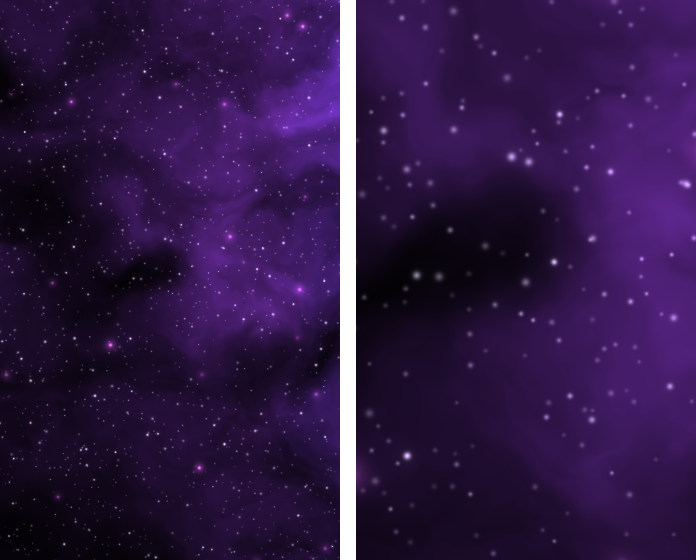
Left, the full canvas; right, a detail of the centre.
Give the GLSL for this texture, as a Shadertoy shader.

```glsl
// Violet nebula with dark dust clouds, scattered white stars and a few pink glowing ones.

const vec3 DUST_BLACK = vec3(0.008, 0.004, 0.014);
const vec3 NEBULA_PURPLE = vec3(0.66, 0.27, 1.0);
const vec3 NEBULA_INDIGO = vec3(0.57, 0.26, 1.0);
const vec3 STAR_WHITE = vec3(0.92, 0.85, 1.0);
const vec3 STAR_PINK = vec3(0.95, 0.42, 1.0);

vec3 hash3(vec2 cell, float seed) {
    vec3 q = fract(vec3(cell.xyx + seed * 7.31) * vec3(0.1031, 0.1030, 0.0973));
    q += dot(q, q.yxz + 33.33);
    return fract((q.xxy + q.yzz) * q.zyx);
}

// Cellular noise: random values blended by the distance to jittered cell points.
float cellNoise(vec2 p, float seed) {
    vec2 cell = floor(p);
    float total = 0.0, weights = 0.0;
    for (int y = -1; y <= 1; y++)
    for (int x = -1; x <= 1; x++) {
        vec2 c = cell + vec2(x, y);
        vec3 h = hash3(c, seed);
        vec2 d = c + 0.2 + 0.6 * h.xy - p;
        float w = exp(-5.0 * dot(d, d));
        total += w * h.z;
        weights += w;
    }
    return total / weights;
}

float cloudNoise(vec2 p, float seed) {
    float sum = 0.0, amp = 0.5;
    for (int i = 0; i < 5; i++) {
        sum += amp * cellNoise(p, seed + float(i));
        p = mat2(0.8, 0.6, -0.6, 0.8) * p * 2.0 + 3.7;
        amp *= 0.5;
    }
    return sum / 0.97;
}

float blob(vec2 p, vec2 center, vec2 radius) {
    vec2 d = (p - center) / radius;
    return exp(-dot(d, d));
}

// Broad light and dark regions, in units of the canvas width.
float nebulaLight(vec2 p) {
    float light = 0.155 + 0.13 * smoothstep(0.1, 1.0, p.x);
    light += 0.32 * blob(p, vec2(1.05, 1.70), vec2(0.40, 0.36));
    light += 0.20 * blob(p, vec2(1.07, 1.08), vec2(0.25, 0.36));
    light += 0.16 * blob(p, vec2(0.70, 0.87), vec2(0.27, 0.23));
    light += 0.06 * blob(p, vec2(0.40, 1.48), vec2(0.40, 0.30));
    return light;
}

float dustShade(vec2 p) {
    float shade = 0.14 * blob(p, vec2(0.00, 1.42), vec2(0.19, 0.12));
    shade += 0.13 * blob(p, vec2(0.10, 1.05), vec2(0.15, 0.19));
    shade += 0.19 * blob(p, vec2(0.38, 0.88), vec2(0.15, 0.10));
    shade += 0.11 * blob(p, vec2(0.30, 0.58), vec2(0.27, 0.10));
    shade += 0.12 * blob(p, vec2(0.75, 0.58), vec2(0.16, 0.10));
    shade += 0.14 * blob(p, vec2(0.95, 0.64), vec2(0.08, 0.14));
    shade += 0.13 * blob(p, vec2(0.10, 0.02), vec2(0.65, 0.27));
    return shade;
}

vec3 nebula(vec2 p) {
    vec2 warp = vec2(cloudNoise(p * 4.0, 11.0), cloudNoise(p * 4.0, 23.0)) - 0.5;
    vec2 q = p + 0.28 * warp;
    float billow = cloudNoise(q * vec2(4.0, 5.5), 37.0) - 0.5;
    float light = (nebulaLight(q) - dustShade(q)) * (1.0 + 1.5 * billow);
    light = max(light + 0.06 * billow, 0.0);
    vec3 tint = mix(NEBULA_PURPLE, NEBULA_INDIGO, smoothstep(0.75, 1.05, q.x));
    return DUST_BLACK + tint * light;
}

// One random star per occupied grid cell; halo adds a soft glow around the core.
float starLayer(vec2 p, float cells, float share, float radius, float halo, float seed) {
    vec2 cell = floor(p * cells);
    float light = 0.0;
    for (int y = -1; y <= 1; y++)
    for (int x = -1; x <= 1; x++) {
        vec2 c = cell + vec2(x, y);
        vec3 place = hash3(c, seed);
        vec3 look = hash3(c, seed + 5.0);
        vec2 d = p - (c + place.xy) / cells;
        float r = radius * mix(0.75, 1.15, look.x);
        float core = exp(-dot(d, d) / (r * r));
        float glow = halo * exp(-dot(d, d) / (r * r * 12.0));
        light += step(place.z, share) * mix(0.25, 1.0, look.y * look.y) * (core + glow);
    }
    return light;
}

void mainImage(out vec4 fragColor, in vec2 fragCoord) {
    vec2 p = fragCoord / iResolution.x;
    vec3 color = nebula(p);

    // Stars, from faint dust to bright points and pink glows
    color += STAR_WHITE * 0.50 * starLayer(p, 48.0, 0.30, 0.0024, 0.0, 51.0);
    color += STAR_WHITE * 0.95 * starLayer(p, 20.0, 0.36, 0.0034, 0.03, 67.0);
    color += STAR_PINK * 0.90 * starLayer(p, 7.0, 0.22, 0.0046, 0.35, 83.0);

    fragColor = vec4(min(color, 1.0), 1.0);
}
```
